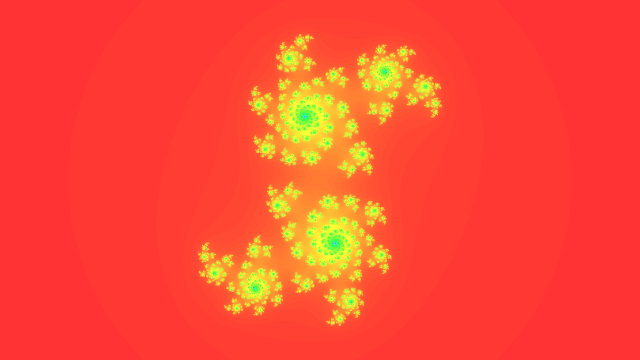
This background is drawn by a Shadertoy shader. Its source:

```glsl
#define SEED vec2(0.361, -0.383)
#define HALF_HEIGHT 1.43
#define MAX_STEPS 256
#define ESCAPE_RADIUS 2.0
#define SATURATION 0.8
#define SAMPLES 3

// Fully bright colour of a given hue
vec3 hueColor(float hue) {
    vec3 pure = clamp(abs(mod(hue * 6.0 + vec3(0.0, 4.0, 2.0), 6.0) - 3.0) - 1.0, 0.0, 1.0);
    return mix(vec3(1.0), pure, SATURATION);
}

vec2 complexSquare(vec2 z) {
    return vec2(z.x * z.x - z.y * z.y, 2.0 * z.x * z.y);
}

// Share of the allowed steps taken before the orbit escapes
float escapeTime(vec2 z) {
    int steps = 0;
    for (int i = 0; i < MAX_STEPS; i++) {
        if (dot(z, z) > ESCAPE_RADIUS * ESCAPE_RADIUS) break;
        z = complexSquare(z) + SEED;
        steps++;
    }
    return float(steps) / float(MAX_STEPS);
}

void mainImage(out vec4 fragColor, in vec2 fragCoord) {
    vec3 color = vec3(0.0);

    // Average a grid of samples to smooth the fine dust
    for (int y = 0; y < SAMPLES; y++) {
        for (int x = 0; x < SAMPLES; x++) {
            vec2 offset = (vec2(x, y) + 0.5) / float(SAMPLES) - 0.5;
            vec2 point = (2.0 * (fragCoord + offset) - iResolution.xy) / iResolution.y;
            color += hueColor(escapeTime(point * HALF_HEIGHT));
        }
    }
    fragColor = vec4(color / float(SAMPLES * SAMPLES), 1.0);
}
```
